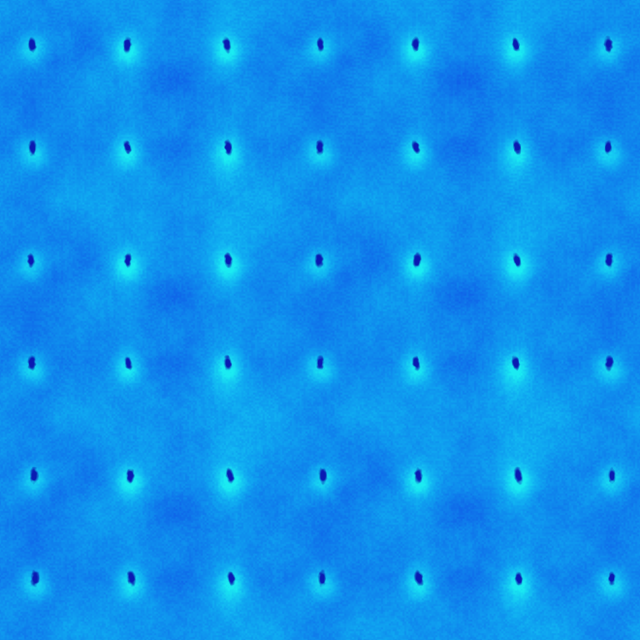
This pattern is drawn by a Shadertoy shader. Its source:

```glsl
float hash(vec2 p) {
    return fract(sin(dot(p, vec2(127.1, 311.7))) * 43758.5453);
}

// Value noise that wraps after the given number of lattice cells
float noise(vec2 p, vec2 period) {
    vec2 i = floor(p), f = fract(p);
    f = f * f * (3.0 - 2.0 * f);
    vec2 a = mod(i, period), b = mod(i + 1.0, period);
    return mix(mix(hash(a), hash(vec2(b.x, a.y)), f.x),
               mix(hash(vec2(a.x, b.y)), hash(b), f.x), f.y);
}

// Cloudy layers sharing the tile of 3 by 2 cells
float clouds(vec2 cell) {
    float sum = 0.0, amp = 0.5, freq = 2.0;
    for (int i = 0; i < 5; i++) {
        sum += amp * (noise(cell * freq, vec2(3.0, 2.0) * freq) - 0.5);
        freq *= 2.0;
        amp *= 0.58;
    }
    return sum;
}

// Soft spot repeated once per tile
float blotch(vec2 cell, vec2 center, vec2 size) {
    vec2 tile = vec2(3.0, 2.0);
    vec2 d = mod(cell - center + 0.5 * tile, tile) - 0.5 * tile;
    d /= size;
    return exp(-dot(d, d));
}

void mainImage(out vec4 fragColor, in vec2 fragCoord) {
    vec2 uv = fragCoord / iResolution.xy;
    vec2 pitch = vec2(0.1503, 0.1684);

    // The lowest two rows sit slightly to the right
    vec2 p = uv - vec2(0.0495, 0.0964);
    p.x -= 0.0045 * (1.0 - smoothstep(0.31, 0.37, uv.y));
    vec2 cell = p / pitch;

    // Mottled ground: horizontal bands, clouds and blotches
    float tone = 0.562 + 0.026 * cos(3.14159 * (cell.y - 1.6));
    tone += 0.26 * clouds(cell);
    tone -= 0.09 * blotch(cell, vec2(0.23, 0.78), vec2(0.15, 0.10));
    tone -= 0.07 * blotch(cell, vec2(0.58, 0.97), vec2(0.18, 0.13));
    tone -= 0.09 * blotch(cell, vec2(1.45, 0.64), vec2(0.28, 0.15));
    tone -= 0.05 * blotch(cell, vec2(1.52, -0.05), vec2(0.32, 0.18));
    tone += 0.07 * blotch(cell, vec2(0.71, 0.61), vec2(0.16, 0.18));
    tone += 0.05 * blotch(cell, vec2(2.30, 1.50), vec2(0.40, 0.30));

    // Broad drift and fine grain that do not follow the tile
    tone += 0.04 * (noise(uv * 5.0, vec2(64.0)) - 0.5);
    tone += 0.08 * (noise(uv * 330.0, vec2(1024.0)) - 0.5);

    // Nearest pit, with the spacing varied inside the tile
    vec2 id = round(cell);
    vec2 kind = mod(id, vec2(3.0, 2.0));
    vec2 d = p - id * pitch;
    d -= vec2(0.0056 * step(1.5, kind.x), -0.008 * kind.y);
    d.x -= 0.003 * (hash(id + 7.3) - 0.5);

    // Cyan glow below the pit
    float strength = 0.30 + 0.09 * hash(kind + 2.7);
    vec2 g = (d + vec2(0.0, 0.009)) / vec2(0.021, 0.024);
    tone += strength * exp(-dot(g, g)) + 0.035 * exp(-0.25 * dot(g, g));
    tone = clamp(tone, 0.36, 0.92);
    vec3 color = vec3(0.06 + 0.15 * max(tone - 0.65, 0.0), tone,
                      min(0.93 + 0.12 * (tone - 0.56), 0.95));

    // Dark, slightly tilted oval pit with a ragged rim
    float tilt = 0.5 * (hash(kind + 4.1) - 0.5);
    d = mat2(cos(tilt), sin(tilt), -sin(tilt), cos(tilt)) * d;
    vec2 radius = vec2(0.0051, 0.0096) * (0.92 + 0.16 * hash(id + 1.9));
    float pit = (length(d / radius) - 1.0) * 0.0051;
    pit += 0.002 * (noise(uv * 230.0, vec2(1024.0)) - 0.5);
    float edge = 0.0012 + 0.7 / iResolution.y;
    color = mix(color, vec3(0.04, 0.10, 0.70), 1.0 - smoothstep(-edge, edge, pit));

    fragColor = vec4(color, 1.0);
}
```
